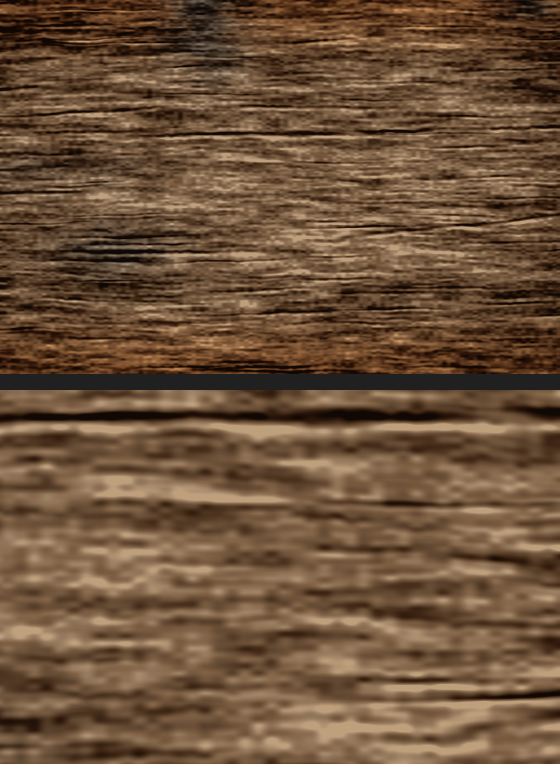
Top: the whole. Bottom: its middle third, enlarged.
This texture is drawn by a Shadertoy shader. Its source:

```glsl
// Weathered brown wood board with horizontal fibres, cracks, stains and dark edges.

const int CRACK_COUNT = 70;
const vec3 WOOD[7] = vec3[7](
    vec3(0.06, 0.03, 0.015), vec3(0.17, 0.09, 0.04), vec3(0.29, 0.19, 0.11),
    vec3(0.39, 0.29, 0.20), vec3(0.49, 0.37, 0.26), vec3(0.59, 0.48, 0.37),
    vec3(0.75, 0.63, 0.49));

float hash(vec2 cell) {
    vec3 q = fract(cell.xyx * 0.1031);
    q += dot(q, q.yzx + 33.33);
    return fract((q.x + q.y) * q.z);
}

// Smooth value noise, centred on zero
float noise(vec2 p) {
    vec2 cell = floor(p), f = fract(p);
    f = f * f * (3.0 - 2.0 * f);
    float low = mix(hash(cell), hash(cell + vec2(1, 0)), f.x);
    float high = mix(hash(cell + vec2(0, 1)), hash(cell + vec2(1, 1)), f.x);
    return mix(low, high, f.y) - 0.5;
}

// Bend the grain so that fibres wander gently
vec2 bendGrain(vec2 p) {
    float bend = 0.018 * noise(p * vec2(2.0, 5.0) + 7.0);
    bend += 0.007 * noise(p * vec2(9.0, 18.0) + 31.0);
    bend += 0.003 * noise(p * vec2(28.0, 40.0) + 63.0);
    return vec2(p.x, p.y + bend);
}

// Layered fibres from broad bands down to rough specks
float fibres(vec2 p) {
    float tone = 0.25 * noise(p * vec2(2.5, 11.0) + 11.0);
    tone += 0.40 * noise(p * vec2(5.0, 62.0) + 43.0);
    tone += 0.65 * noise(p * vec2(15.0, 145.0) + 87.0);
    tone += 0.36 * noise(p * vec2(85.0, 170.0) + 131.0);
    return tone;
}

// Tapered dark slit with a lit lip below it
float crack(vec2 p, vec2 centre, float halfLength, float slope, float width) {
    vec2 q = p - centre;
    float along = q.x / halfLength;
    float taper = max(1.0 - along * along, 0.0);
    float across = (q.y - slope * q.x) / width;
    float slit = exp(-across * across);
    float lip = exp(-pow(abs(across + 2.1), 2.0));
    return taper * (0.6 * lip - slit);
}

float scatteredCracks(vec2 p) {
    float relief = 0.0;
    for (int i = 0; i < CRACK_COUNT; i++) {
        float id = float(i);
        vec2 centre = vec2(hash(vec2(id, 3.0)) * 1.7 - 0.1, hash(vec2(id, 17.0)));
        float halfLength = mix(0.05, 0.24, hash(vec2(id, 29.0)));
        float slope = 0.05 * (hash(vec2(id, 41.0)) - 0.4);
        float width = mix(0.0020, 0.0036, hash(vec2(id, 53.0)));
        relief += crack(p, centre, halfLength, slope, width);
    }
    return relief;
}

float longCracks(vec2 p) {
    float relief = 1.3 * crack(p, vec2(0.72, 0.64), 0.48, 0.03, 0.0050);
    relief += 0.7 * crack(p, vec2(1.25, 0.66), 0.45, 0.02, 0.0035);
    relief += 1.1 * crack(p, vec2(0.82, 0.71), 0.28, 0.01, 0.0038);
    relief += 0.9 * crack(p, vec2(0.22, 0.695), 0.40, 0.04, 0.0036);
    relief += 1.1 * crack(p, vec2(0.48, 0.327), 0.38, -0.01, 0.0042);
    relief += 1.1 * crack(p, vec2(1.24, 0.397), 0.38, 0.12, 0.0042);
    return relief;
}

float blob(vec2 p, vec2 centre, vec2 radius) {
    vec2 q = (p - centre) / radius;
    return exp(-dot(q, q));
}

// Soft sooty patches, broken up along the grain
float stains(vec2 p) {
    float mask = blob(p, vec2(0.55, 0.93), vec2(0.10, 0.15));
    mask += 0.7 * blob(p, vec2(0.30, 0.33), vec2(0.20, 0.09));
    mask += 0.5 * blob(p, vec2(0.12, 0.54), vec2(0.25, 0.06));
    mask += 0.6 * blob(p, vec2(1.42, 0.99), vec2(0.09, 0.05));
    float breakup = 0.75 + noise(p * vec2(14.0, 30.0) + 19.0);
    return clamp(mask * breakup, 0.0, 1.0);
}

vec3 woodColour(float tone) {
    float level = clamp(tone, 0.0, 0.999) * 6.0;
    int stop = int(level);
    return mix(WOOD[stop], WOOD[stop + 1], fract(level));
}

void mainImage(out vec4 fragColor, in vec2 fragCoord) {
    vec2 uv = fragCoord / iResolution.xy;
    vec2 p = fragCoord / iResolution.y;
    vec2 grain = bendGrain(p);

    // Brightness from grain, relief, stains and edge shading
    vec2 fromCentre = (uv - 0.5) * vec2(1.55, 1.75);
    float vignette = smoothstep(0.40, 1.25, length(fromCentre));
    float stain = stains(p);
    float tone = 0.65 + fibres(grain);
    tone += 0.36 * scatteredCracks(grain) + 0.55 * longCracks(grain);
    tone -= 0.42 * vignette + 0.22 * stain;

    // Warm the board edges and grey the stains
    vec3 colour = woodColour(tone);
    float edge = smoothstep(0.30, 0.50, abs(uv.y - 0.5));
    colour *= mix(vec3(1.0), vec3(1.10, 0.94, 0.76), edge * (1.0 - stain));
    float grey = dot(colour, vec3(0.35, 0.50, 0.15));
    colour = mix(colour, vec3(grey) * vec3(1.04, 1.0, 0.93), 0.65 * stain);

    fragColor = vec4(colour, 1.0);
}
```
